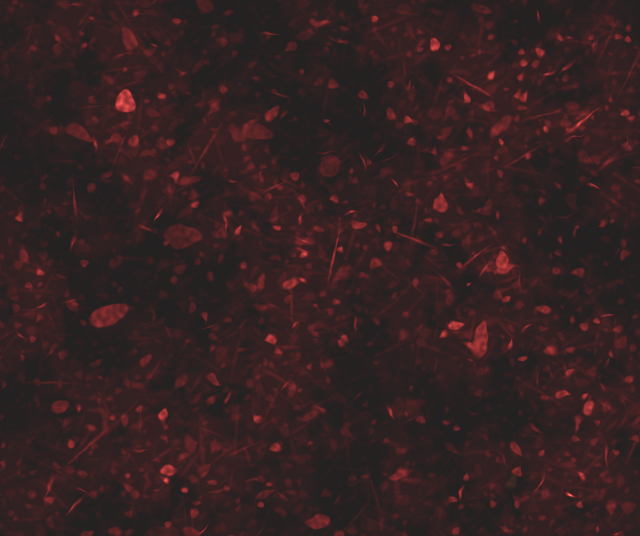
Write a Shadertoy shader that draws this texture.

```glsl
struct Layer {
    float cells;    // grid cells per canvas height
    float density;  // chance that a cell holds a grain
    vec2 radii;     // half length and half width, in cells
    float level;    // peak glow
    float seed;
};

// Scattered features, faint to bright
const Layer FIBRES   = Layer(16.0, 0.95, vec2(0.60, 0.055), 0.110, 1.0);
const Layer THREADS  = Layer(26.0, 0.85, vec2(0.60, 0.075), 0.130, 9.0);
const Layer SMUDGES  = Layer(27.0, 0.85, vec2(0.36, 0.200), 0.150, 2.0);
const Layer SPECKS   = Layer(46.0, 0.55, vec2(0.27, 0.190), 0.220, 10.0);
const Layer DOTS     = Layer(30.0, 0.40, vec2(0.22, 0.180), 0.340, 3.0);
const Layer GRAINS   = Layer(14.0, 0.48, vec2(0.22, 0.120), 0.330, 4.0);
const Layer CELLS    = Layer( 6.0, 0.40, vec2(0.19, 0.115), 0.380, 5.0);
const Layer STREAKS  = Layer( 9.0, 0.32, vec2(0.28, 0.020), 0.330, 6.0);
const Layer SPARKS   = Layer(24.0, 0.13, vec2(0.22, 0.045), 0.650, 7.0);
const Layer OLIVES   = Layer( 4.0, 0.09, vec2(0.070, 0.04), 0.240, 8.0);

const vec3 DARK = vec3(0.138, 0.129, 0.131);
const vec3 OLIVE_TINT = vec3(0.80, 0.42, 0.12);
const float HAZE_LEVEL = 0.060;
const float HAZE_SCALE = 10.0;
const float ACTIVITY_SCALE = 3.2;
const float WARP_SCALE = 45.0;
const float WARP_AMOUNT = 0.006;
const float TEXTURE_SCALE = 95.0;
const float EDGE = 0.0018;
const float TILT = 0.4;
const float TILT_SPREAD = 1.9;

vec3 hash3(vec2 p, float seed) {
    vec3 q = fract(vec3(p.xyx + seed * 17.3) * vec3(0.1031, 0.1030, 0.0973));
    q += dot(q, q.yxz + 33.33);
    return fract((q.xxy + q.yzz) * q.zyx);
}

float cornerSlope(vec2 cell, vec2 offset) {
    float angle = 6.2832 * hash3(cell, 0.0).x;
    return dot(vec2(cos(angle), sin(angle)), offset);
}

float gradientNoise(vec2 p) {
    vec2 i = floor(p), f = p - i;
    vec2 u = f * f * f * (f * (f * 6.0 - 15.0) + 10.0);
    vec2 e = vec2(1.0, 0.0);
    float low = mix(cornerSlope(i, f), cornerSlope(i + e, f - e), u.x);
    float high = mix(cornerSlope(i + e.yx, f - e.yx), cornerSlope(i + 1.0, f - 1.0), u.x);
    return mix(low, high, u.y);
}

float fbm(vec2 p) {
    float sum = 0.0, amplitude = 0.6;
    for (int i = 0; i < 4; i++) {
        sum += amplitude * gradientNoise(p);
        p = mat2(1.6, 1.2, -1.2, 1.6) * p + 7.1;
        amplitude *= 0.65;
    }
    return sum;
}

// Brightest tapered ellipse of a jittered grid
float scatter(vec2 p, Layer layer) {
    float glow = 0.0;
    vec2 home = floor(p * layer.cells);
    for (int y = -1; y <= 1; y++)
    for (int x = -1; x <= 1; x++) {
        vec2 cell = home + vec2(x, y);
        vec3 place = hash3(cell, layer.seed);
        vec3 form = hash3(cell, layer.seed + 20.0);
        vec3 look = hash3(cell, layer.seed + 40.0);
        if (place.z > layer.density) continue;

        float angle = TILT + (form.x + look.x - 1.0) * TILT_SPREAD;
        float c = cos(angle), s = sin(angle);
        vec2 q = mat2(c, -s, s, c) * (p - (cell + place.xy) / layer.cells);
        vec2 radii = layer.radii / layer.cells * mix(vec2(0.55), vec2(1.2), form.yz);
        float taper = 1.0 + 1.2 * (look.y - 0.5) * clamp(q.x / radii.x, -1.0, 1.0);
        q.y /= taper;

        float dist = (length(q / radii) - 1.0) * min(radii.x, radii.y);
        float blur = EDGE * mix(1.0, 2.0, look.y);
        float level = layer.level * mix(0.3, 1.25, look.z * look.z);
        glow = max(glow, level * smoothstep(blur, -blur, dist));
    }
    return glow;
}

void mainImage(out vec4 fragColor, in vec2 fragCoord) {
    vec2 p = fragCoord / iResolution.y;
    vec2 uv = fragCoord / iResolution.xy;

    // Irregular outlines and uneven activity
    vec2 warp = vec2(gradientNoise(p * WARP_SCALE), gradientNoise(p * WARP_SCALE + 53.0));
    vec2 w = p + WARP_AMOUNT * warp;
    vec2 straight = p + 0.25 * WARP_AMOUNT * warp;
    float activity = smoothstep(-0.4, 0.35, gradientNoise(p * ACTIVITY_SCALE + 4.0));
    vec2 border = smoothstep(vec2(-0.12), vec2(0.08), min(uv, 1.0 - uv));
    float strength = mix(0.6, 1.2, activity) * border.x * border.y;

    // Mottled haze with dark gaps
    float haze = fbm(p * HAZE_SCALE) + 0.35 * (activity - 0.5);
    float cover = smoothstep(-0.25, 0.20, haze);
    float glow = HAZE_LEVEL * cover;

    // Faint layers add up, mostly where the haze lies
    float faint = 0.6 * max(scatter(straight, FIBRES), scatter(straight, THREADS));
    faint += 0.6 * max(scatter(w, SMUDGES), scatter(w, SPECKS));
    glow += faint * mix(0.55, 1.1, cover);

    // Bright layers cover each other
    float bright = max(scatter(w, DOTS), scatter(w, GRAINS));
    bright = max(bright, scatter(w, CELLS));
    bright = max(bright, max(scatter(straight, STREAKS), scatter(w, SPARKS)));
    bright *= 1.0 + 0.7 * gradientNoise(p * TEXTURE_SCALE);
    glow = strength * (glow + bright);

    // Red ramp that pales at the highlights
    vec3 color = DARK + vec3(glow, 0.34 * glow * glow, 0.03 * glow + 0.28 * glow * glow);
    color += OLIVE_TINT * scatter(w, OLIVES);
    fragColor = vec4(color, 1.0);
}
```
